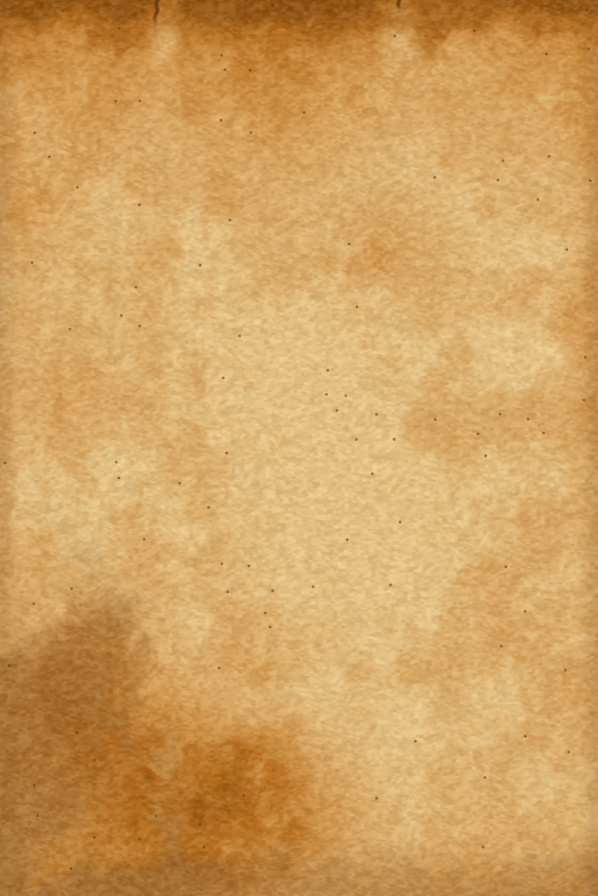
Write a Shadertoy shader that draws this texture.

```glsl
// Aged parchment: warm mottled paper with scorched top, stained corner and fine fibres.

const vec3 CREAM  = vec3(0.885, 0.750, 0.515);
const vec3 TAN    = vec3(0.845, 0.655, 0.390);
const vec3 OCHRE  = vec3(0.800, 0.565, 0.280);
const vec3 RUST   = vec3(0.710, 0.435, 0.135);
const vec3 SCORCH = vec3(0.560, 0.315, 0.055);
const vec3 SOOT   = vec3(0.600, 0.400, 0.180);
const vec3 SPECK  = vec3(0.360, 0.200, 0.060);

const float BASE_TONE       = 0.13;  // resting position on the colour ramp
const float BLOTCH_SCALE    = 6.0;
const float BLOTCH_STRENGTH = 0.62;
const float MOTTLE_SCALE    = 34.0;
const float MOTTLE_STRENGTH = 0.26;
const float STREAK_STRENGTH = 0.10;
const float GRAIN_STRENGTH  = 0.13;
const float SPECK_SCALE     = 42.0;
const float SPECK_DENSITY   = 0.10;

vec3 hash3(vec2 p) {
    vec3 q = fract(vec3(p.xyx) * vec3(0.1031, 0.1030, 0.0973));
    q += dot(q, q.yxz + 33.33);
    return fract((q.xxy + q.yzz) * q.zyx);
}

// Soft cellular noise: random tones blended around jittered cell points.
float cellNoise(vec2 p) {
    vec2 cell = floor(p), f = p - cell;
    float tone = 0.0, total = 0.0;
    for (int y = -1; y <= 1; y++)
    for (int x = -1; x <= 1; x++) {
        vec2 o = vec2(x, y);
        vec3 h = hash3(cell + o + 117.0);
        vec2 d = o + 0.15 + 0.7 * h.xy - f;
        float w = exp(-6.0 * dot(d, d));
        tone += w * h.z;
        total += w;
    }
    return tone / total;
}

// Layered cellular noise, centred on zero.
float clouds(vec2 p) {
    float sum = 0.0, amp = 0.5;
    for (int i = 0; i < 5; i++) {
        sum += amp * (cellNoise(p) - 0.5);
        p = mat2(1.6, 1.2, -1.2, 1.6) * p + 7.3;
        amp *= 0.58;
    }
    return sum;
}

// Elliptical stain with a ragged border.
float stain(vec2 p, vec2 centre, vec2 radius, float ragged) {
    return smoothstep(1.15, 0.25, length((p - centre) / radius) + ragged);
}

// Thin tapering fold running down from the top edge.
float crease(vec2 p, float x, float depth) {
    float t = 1.0 - p.y;
    float off = abs(p.x - x + 0.12 * t + 0.001 * sin(t * 400.0));
    return smoothstep(0.0035, 0.0005, off) * smoothstep(depth, depth * 0.4, t);
}

vec3 paperRamp(float s) {
    vec3 c = mix(CREAM, TAN, smoothstep(0.0, 0.27, s));
    c = mix(c, OCHRE, smoothstep(0.24, 0.50, s));
    c = mix(c, RUST, smoothstep(0.46, 0.76, s));
    return mix(c, SCORCH, smoothstep(0.74, 1.05, s));
}

void mainImage(out vec4 fragColor, in vec2 fragCoord) {
    vec2 p = fragCoord / iResolution.y;
    float width = iResolution.x / iResolution.y;
    float top = 1.0 - p.y;
    float right = width - p.x;

    // Mottling at several sizes
    float blotch = clouds(p * BLOTCH_SCALE + 3.0);
    float mottle = clouds(p * MOTTLE_SCALE + 19.0);
    float streak = cellNoise(p * vec2(70.0, 8.0)) - 0.5;
    float ragged = 1.3 * blotch + 0.7 * mottle;

    // Scorched top edge and the stains bleeding below it
    float band = smoothstep(0.075, 0.0, top + 0.09 * ragged);
    float bleed = stain(p, vec2(0.30, 0.96), vec2(0.20, 0.17), ragged)
                + 0.5 * stain(p, vec2(0.02, 0.96), vec2(0.16, 0.13), ragged)
                + 0.6 * stain(p, vec2(width, 0.94), vec2(0.18, 0.16), ragged);
    float notch = stain(p, vec2(0.185, 0.965), vec2(0.022, 0.05), ragged)
                + stain(p, vec2(0.445, 0.968), vec2(0.030, 0.05), ragged);

    // Stain in the lower left corner and faint ones in the middle
    float corner = stain(p, vec2(0.17, 0.12), vec2(0.17, 0.15), ragged)
                 + 0.6 * stain(p, vec2(0.31, 0.11), vec2(0.11, 0.09), ragged)
                 + 0.5 * stain(p, vec2(0.04, 0.18), vec2(0.12, 0.14), ragged);
    float faint = stain(p, vec2(0.40, 0.71), vec2(0.13, 0.08), ragged)
                + 0.8 * stain(p, vec2(0.13, 0.46), vec2(0.16, 0.22), ragged);

    float tone = BASE_TONE + BLOTCH_STRENGTH * blotch + MOTTLE_STRENGTH * mottle;
    tone += STREAK_STRENGTH * streak * smoothstep(0.45, 0.1, p.x);
    tone += 0.08 * smoothstep(0.30, 0.0, p.x) + 0.10 * smoothstep(0.06, 0.0, right);
    tone += 0.20 * smoothstep(0.16, 0.0, p.y) + 0.12 * smoothstep(0.30, 0.05, top);
    tone += (0.48 * corner + 0.24 * bleed + 0.14 * faint) * (1.0 + 1.2 * mottle);
    tone += 0.60 * band - 0.28 * notch;
    vec3 colour = paperRamp(clamp(tone, 0.0, 1.1));

    // Dull brown dirt near the edges
    float dirt = 0.65 * stain(p, vec2(0.02, 0.10), vec2(0.20, 0.22), ragged)
               + 0.45 * smoothstep(0.06, 0.0, p.y + 0.05 * ragged)
               + 0.30 * smoothstep(0.025, 0.0, min(p.x, right)) + 0.25 * band;
    colour = mix(colour, SOOT, clamp(dirt, 0.0, 0.75));

    // Fine fibres, slightly longer across than along
    vec2 fibre = p + 0.002 * vec2(sin(p.y * 61.0), sin(p.x * 83.0 + p.y * 37.0));
    float grain = 0.65 * (cellNoise(fibre * vec2(210.0, 330.0)) - 0.5)
                + 0.45 * (cellNoise(fibre * vec2(110.0, 190.0) + 41.0) - 0.5);
    colour += GRAIN_STRENGTH * grain * vec3(0.8, 1.0, 1.05);

    // Scattered specks and folds
    vec2 cell = floor(p * SPECK_SCALE);
    vec3 h = hash3(cell + 53.0);
    float r = length(fract(p * SPECK_SCALE) - 0.2 - 0.6 * h.xy);
    float speck = smoothstep(0.10, 0.03, r) * step(h.z, SPECK_DENSITY);
    float fold = crease(p, 0.176, 0.032) + crease(p, 0.446, 0.012);
    colour = mix(colour, SPECK, clamp(0.55 * speck + 0.8 * fold, 0.0, 0.9));

    fragColor = vec4(clamp(colour, 0.0, 1.0), 1.0);
}
```
